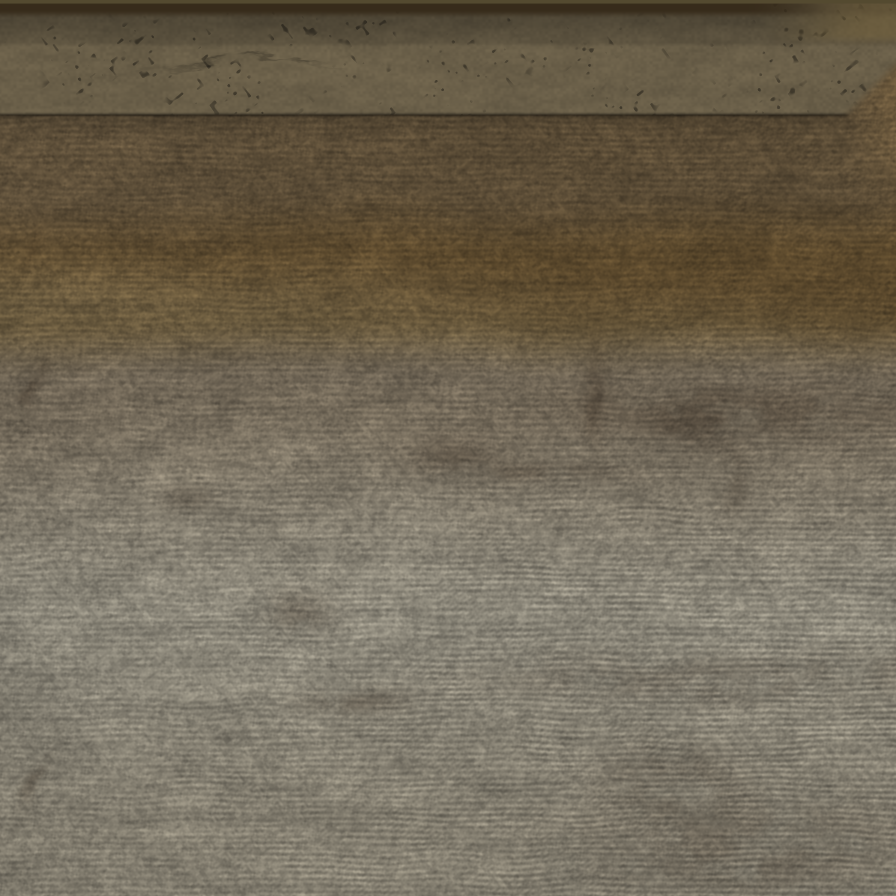
Give the GLSL for this texture, as a WebGL 2 fragment shader.

```glsl
#version 300 es
precision highp float;
// A worn ribbed velvet rug lying beneath the edge of a pitted stone slab.
uniform vec2 u_resolution;
out vec4 fragColor;

const vec3 SHADE = vec3(0.350, 0.293, 0.208);
const vec3 UMBER = vec3(0.355, 0.283, 0.172);
const vec3 OCHRE = vec3(0.412, 0.350, 0.238);
const vec3 TAUPE = vec3(0.448, 0.407, 0.342);
const vec3 SILVER = vec3(0.550, 0.532, 0.480);
const vec3 PEWTER = vec3(0.512, 0.490, 0.435);
const vec3 STONE = vec3(0.415, 0.372, 0.285);
const vec3 BRASS = vec3(0.560, 0.470, 0.280);
const vec3 GAP = vec3(0.215, 0.170, 0.105);

float hash(vec2 p) {
  return fract(sin(dot(p, vec2(127.1, 311.7))) * 43758.5453);
}

float noise(vec2 p) {
  vec2 i = floor(p), f = fract(p);
  f = f * f * (3.0 - 2.0 * f);
  return mix(mix(hash(i), hash(i + vec2(1, 0)), f.x),
             mix(hash(i + vec2(0, 1)), hash(i + vec2(1, 1)), f.x), f.y);
}

// Each octave is turned so that the lattice does not show.
float fbm(vec2 p) {
  float sum = 0.0, amp = 0.5;
  for (int i = 0; i < 5; i++) {
    sum += amp * noise(p);
    p = mat2(1.95, 0.45, -0.45, 1.95) * p + 17.3;
    amp *= 0.5;
  }
  return sum;
}

// Soft step of the given half width around an edge.
float rise(float edge, float halfWidth, float v) {
  return smoothstep(edge - halfWidth, edge + halfWidth, v);
}

// Worn patches: centre in xy, radii in zw.
float smudges(vec2 p, float ragged) {
  const vec4 patches[12] = vec4[12](
    vec4(0.51, 0.510, 0.055, 0.025), vec4(0.665, 0.435, 0.011, 0.060),
    vec4(0.335, 0.680, 0.040, 0.024), vec4(0.82, 0.755, 0.25, 0.025),
    vec4(0.75, 0.865, 0.070, 0.040), vec4(0.775, 0.475, 0.040, 0.030),
    vec4(0.21, 0.560, 0.025, 0.012), vec4(0.82, 0.535, 0.015, 0.030),
    vec4(0.62, 0.525, 0.080, 0.010), vec4(0.83, 0.945, 0.18, 0.055),
    vec4(0.85, 0.455, 0.220, 0.030), vec4(0.40, 0.780, 0.060, 0.014));
  float sum = 0.0;
  for (int i = 0; i < 12; i++) {
    vec2 q = (p - patches[i].xy) / patches[i].zw;
    sum += exp(-dot(q, q));
  }
  return sum * smoothstep(0.25, 0.70, ragged);
}

// Slanted crease along the left border.
float crease(vec2 p, vec2 centre, float ragged) {
  vec2 q = p - centre;
  q.x += q.y * 0.4 + (ragged - 0.5) * 0.03;
  return exp(-pow(q.x / 0.008, 2.0) - pow(q.y / 0.035, 2.0)) * smoothstep(0.25, 0.6, ragged);
}

vec3 rug(vec2 p) {
  float cloud = fbm(p * vec2(5.0, 7.0));
  float blot = fbm(p * vec2(24.0, 34.0) + 5.0);
  float streak = fbm(p * vec2(9.0, 85.0) + 9.0);
  vec2 warp = p + 0.02 * vec2(blot - 0.5, cloud - 0.5);
  float d = p.y + (cloud - 0.5) * 0.04;

  // Pile colour from the shaded top down to the silvery middle.
  vec3 col = mix(SHADE, UMBER, rise(0.25, 0.04, d));
  col = mix(col, OCHRE, rise(0.355, 0.05, d + 0.07 * (1.0 - p.x) - 0.015));
  col = mix(col, TAUPE, rise(0.39, 0.035, p.y + (cloud - 0.5) * 0.02));
  col = mix(col, SILVER, rise(0.55, 0.15, d));
  col = mix(col, PEWTER, rise(0.80, 0.14, d));
  col += 0.015 * (1.0 - rise(0.35, 0.35, p.x)) * (1.0 - rise(0.36, 0.06, p.y));
  col *= 1.0 - 0.05 * (1.0 - rise(0.08, 0.12, p.x)) * rise(0.42, 0.06, p.y);
  col += vec3(0.07, 0.052, 0.025) * rise(0.97, 0.04, p.x) * (1.0 - rise(0.20, 0.10, p.y));

  // Wear, creases and brushed streaks.
  float wear = smudges(warp, blot + 0.1);
  wear += crease(p, vec2(0.038, 0.43), blot) + crease(p, vec2(0.04, 0.87), blot);
  wear += 0.5 * crease(p, vec2(0.04, 0.28), blot);
  col *= 1.0 - vec3(0.20, 0.22, 0.235) * min(wear, 1.2);
  col *= 1.0 + 0.22 * (blot - 0.48) + 0.16 * (streak - 0.48);

  // Ribs waver a little and stand out more toward the lower right.
  float phase = p.y * 150.0 + 0.9 * noise(p * vec2(14.0, 24.0));
  float rib = sin(6.28318 * phase);
  float depth = 0.043 + 0.055 * p.x * rise(0.55, 0.35, p.y);
  col *= 1.0 + depth * rib * (0.3 + 1.4 * noise(p * vec2(40.0, 90.0)));
  // Woven grain: fine tufts and short threads.
  vec2 turned = mat2(0.8, 0.6, -0.6, 0.8) * p;
  float tuft = noise(turned * 400.0) + noise(turned * 210.0 + 7.0) - 1.0;
  float thread = noise(p * vec2(95.0, 300.0) + 31.0) - 0.5;
  col *= 1.0 + 0.17 * tuft + 0.13 * thread;

  // Contact shadow below the slab.
  return col * (1.0 - 0.18 * exp(-max(p.y - 0.128, 0.0) * 90.0) * (1.0 - rise(0.95, 0.03, p.x)));
}

vec3 slab(vec2 p, float aa) {
  float grain = fbm(p * vec2(25.0, 80.0));
  vec3 ledge = STONE * mix(0.74, 0.88, rise(0.035, 0.018, p.y));
  vec3 col = mix(ledge, STONE, rise(0.050, 0.003, p.y));
  col *= 1.0 + 0.18 * (grain - 0.48) + 0.09 * (noise(p * 300.0) - 0.5);
  // Small scattered pits and a broken wandering vein.
  vec2 turned = mat2(0.8, 0.6, -0.6, 0.8) * p;
  float pits = smoothstep(0.76, 0.95, noise(turned * 170.0));
  pits *= smoothstep(0.35, 0.75, noise(p * vec2(35.0, 50.0) + 3.0));
  float path = 0.076 - 0.014 * sin((p.x - 0.20) * 15.0) + 0.03 * (grain - 0.5);
  float vein = exp(-pow((p.y - path) / 0.002, 2.0)) * rise(0.16, 0.08, p.x) * (1.0 - rise(0.36, 0.04, p.x));
  col *= 1.0 - 0.38 * pits - 0.30 * vein * noise(p * vec2(50.0, 20.0));
  // Brass glow, dark gap and thin top rim.
  float glow = rise(0.91, 0.07, p.x) * (1.0 - rise(0.045, 0.008, p.y));
  col = mix(col, BRASS, 0.40 * glow);
  float gap = 1.0 - rise(0.016, 0.005, p.y);
  col = mix(col, GAP, gap * (1.0 - 0.85 * rise(0.89, 0.06, p.x)));
  return mix(vec3(0.33, 0.29, 0.19), col, rise(0.004, aa, p.y));
}

void main() {
  vec2 p = gl_FragCoord.xy / u_resolution;
  p.y = 1.0 - p.y; // depth below the top edge
  float aa = 1.0 / u_resolution.y;
  // The slab ends in a slanted corner at the right.
  float inside = 1.0 - rise(0.128, aa, p.y);
  inside *= 1.0 - rise(1.072, 0.010, p.x + p.y);
  vec3 col = mix(rug(p), slab(p, aa), inside);
  float lip = exp(-pow((p.y - 0.128) / 0.002, 2.0)) * (1.0 - rise(0.945, 0.004, p.x));
  fragColor = vec4(col * (1.0 - 0.35 * lip), 1.0);
}
```
